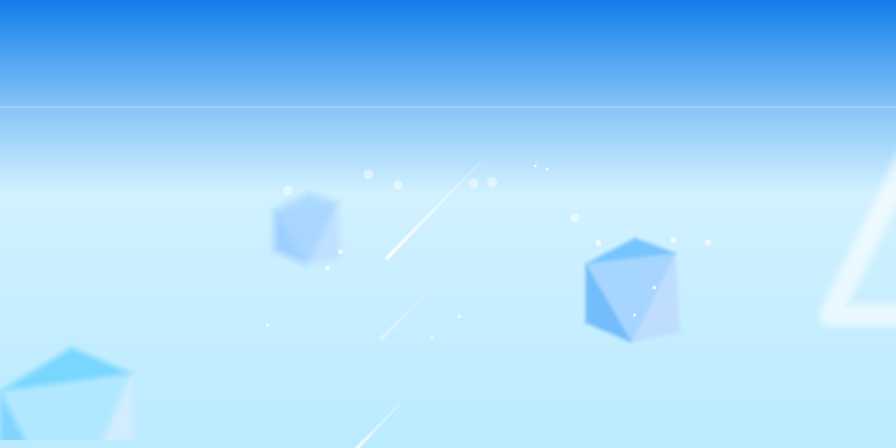
Reproduce this background procedurally as a Shadertoy shader.

```glsl
#define HORIZON_Y 0.761
#define HORIZON_ALPHA 0.28
#define FLOOR_Y 0.018
#define STREAK_WIDTH 0.0042
#define STREAK_DIR vec2(0.697, 0.717)
#define FRAME_ALPHA 0.62
#define DOT_COUNT 18
#define DOT_AREA_MIN vec2(0.585, 0.22)
#define DOT_AREA_SIZE vec2(1.02, 0.43)
#define DOT_RADIUS vec2(0.003, 0.012)
#define SEED 7.0

const vec3 WHITE = vec3(1.0);

vec3 hash3(float n) {
    vec3 q = fract((n + SEED) * vec3(0.1031, 0.1030, 0.0973));
    q += dot(q, q.yzx + 33.33);
    return fract((q.xxy + q.yzz) * q.zyx);
}

// Signed distance to the line a-b, positive on its left
float side(vec2 p, vec2 a, vec2 b) {
    vec2 e = b - a, v = p - a;
    return (e.x * v.y - e.y * v.x) / length(e);
}

float segmentDistance(vec2 p, vec2 a, vec2 b) {
    vec2 e = b - a, v = p - a;
    return length(v - e * clamp(dot(v, e) / dot(e, e), 0.0, 1.0));
}

vec3 skyColor(float depth) {
    vec3 zenith = vec3(0.07, 0.49, 0.92);
    vec3 middle = vec3(0.53, 0.77, 0.97);
    vec3 haze = vec3(0.82, 0.945, 1.0);
    vec3 ground = vec3(0.73, 0.92, 1.0);
    vec3 col = mix(zenith, middle, clamp(depth / 0.24, 0.0, 1.0));
    col = mix(col, haze, clamp((depth - 0.24) / 0.19, 0.0, 1.0));
    return mix(col, ground, clamp((depth - 0.43) / 0.57, 0.0, 1.0));
}

// Soft faceted gem: hexagonal outline around a central triangle
vec3 addGem(vec3 base, vec2 p, vec2 center, vec2 size, float blur,
            vec3 topCol, vec3 leftCol, vec3 coreCol, vec3 rightCol) {
    vec2 corners[6] = vec2[6](
        vec2(0.06, 1.0), vec2(-1.0, 0.51), vec2(-1.0, -0.62),
        vec2(0.0, -1.0), vec2(1.02, -0.8), vec2(0.94, 0.71));
    float inside = 1.0;
    for (int i = 0; i < 6; i++) {
        vec2 a = center + size * corners[i];
        vec2 b = center + size * corners[(i + 1) % 6];
        inside = min(inside, side(p, a, b));
    }
    vec2 left = center + size * corners[1];
    vec2 bottom = center + size * corners[3];
    vec2 right = center + size * corners[5];
    vec3 col = mix(leftCol, coreCol, smoothstep(-blur, blur, side(p, left, bottom)));
    col = mix(rightCol, col, smoothstep(-blur, blur, side(p, bottom, right)));
    col = mix(col, topCol, smoothstep(-blur, blur, side(p, left, right)));
    return mix(base, col, smoothstep(-blur, blur, inside));
}

// Bright head at the lower end, thinning and fading along its tail
float streak(vec2 p, vec2 head, float len, float pixel) {
    float t = clamp(dot(p - head, STREAK_DIR) / len, 0.0, 1.0);
    float d = length(p - head - STREAK_DIR * len * t);
    float halfWidth = STREAK_WIDTH * (1.0 - 0.7 * t);
    return smoothstep(halfWidth + pixel, halfWidth - pixel, d) * (1.0 - t);
}

float dots(vec2 p, float pixel) {
    float light = 0.0;
    for (int i = 0; i < DOT_COUNT; i++) {
        vec3 h = hash3(float(i));
        vec2 cell = vec2((float(i) + h.x) / float(DOT_COUNT), h.y);
        vec2 center = DOT_AREA_MIN + DOT_AREA_SIZE * cell;
        float grow = h.z * h.z;
        float radius = mix(DOT_RADIUS.x, DOT_RADIUS.y, grow);
        float disc = smoothstep(radius + pixel, radius - pixel, length(p - center));
        light = max(light, disc * mix(0.8, 0.4, grow));
    }
    return light;
}

void mainImage(out vec4 fragColor, in vec2 fragCoord) {
    vec2 p = fragCoord / iResolution.y;
    float pixel = 0.75 / iResolution.y;

    // Sky and horizon line
    vec3 sky = skyColor(1.0 - p.y);
    float horizon = smoothstep(0.0015 + pixel, 0.0, abs(p.y - HORIZON_Y));
    vec3 col = mix(sky, WHITE, HORIZON_ALPHA * horizon);

    // Blurred gems, the nearest one cut off at the floor
    col = addGem(col, p, vec2(0.151, 0.026), vec2(0.151, 0.198), 0.013,
        vec3(0.47, 0.84, 1.0), vec3(0.50, 0.83, 1.0),
        vec3(0.70, 0.91, 1.0), vec3(0.82, 0.93, 1.0));
    col = mix(sky, col, smoothstep(-pixel, pixel, p.y - FLOOR_Y));
    col = addGem(col, p, vec2(0.685, 0.490), vec2(0.073, 0.081), 0.016,
        vec3(0.68, 0.86, 1.0), vec3(0.61, 0.81, 1.0),
        vec3(0.66, 0.84, 1.0), vec3(0.75, 0.88, 1.0));
    col = addGem(col, p, vec2(1.411, 0.352), vec2(0.104, 0.117), 0.008,
        vec3(0.47, 0.77, 1.0), vec3(0.45, 0.74, 0.98),
        vec3(0.65, 0.84, 1.0), vec3(0.75, 0.87, 1.0));

    // Out-of-focus triangular frame
    vec2 corner = vec2(1.854, 0.297);
    float frame = min(segmentDistance(p, corner, vec2(2.161, 0.92)),
                      segmentDistance(p, corner, vec2(2.5, 0.297)));
    col = mix(col, WHITE, FRAME_ALPHA * smoothstep(0.042, 0.008, frame));

    // Falling streaks and drifting dots
    float light = 0.95 * streak(p, vec2(0.865, 0.425), 0.358, pixel);
    light = max(light, 0.40 * streak(p, vec2(0.852, 0.245), 0.197, pixel));
    light = max(light, 0.80 * streak(p, vec2(0.794, -0.003), 0.180, pixel));
    col = mix(col, WHITE, max(light, dots(p, pixel)));

    fragColor = vec4(col, 1.0);
}
```
